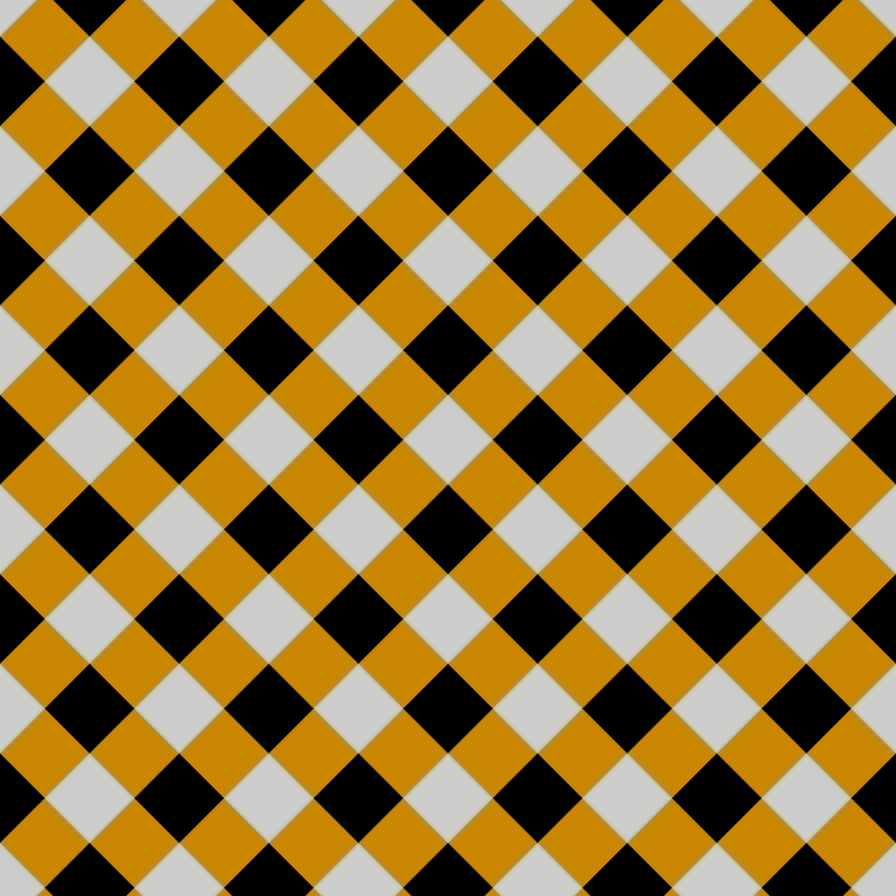
A three.js fragment shader for this pattern:

```glsl
// Diagonal gingham: black and pale grey diamonds alternate on a 10 by 10 lattice
// over an amber ground. Two crossing sets of stripes, as signed distances,
// give the diamonds; a thin muted seam softens each pale edge.

varying vec2 vUv;

const float REPEATS = 10.0;        // diamonds across and up
const float ROW_OFFSET = 0.0092;   // height of the lowest row of centres

const vec3 AMBER = vec3(0.79, 0.53, 0.005);
const vec3 BLACK = vec3(0.005, 0.0, 0.0);
const vec3 PALE  = vec3(0.80, 0.80, 0.793);
const vec3 SEAM  = vec3(0.70, 0.54, 0.21);
const vec3 CREAM = vec3(0.80, 0.77, 0.60);

// Signed distance to a stripe edge: positive in even stripes, negative in odd.
vec2 stripeDistance(vec2 p) {
  return 0.5 - abs(mod(p + 1.0, 2.0) - 1.0);
}

// Distance inside the overlap of two stripes.
float overlap(vec2 d) {
  return min(d.x, d.y);
}

// Blend from the ground through seam and cream to the pale fill.
vec3 paintPale(vec3 ground, float d) {
  vec3 color = mix(ground, SEAM, smoothstep(-0.0050, -0.0022, d));
  color = mix(color, CREAM, smoothstep(-0.0012, 0.0010, d));
  return mix(color, PALE, smoothstep(0.0010, 0.0038, d));
}

// Crisp fill with a narrow smooth edge.
vec3 paintBlack(vec3 ground, float d) {
  return mix(ground, BLACK, smoothstep(-0.0010, 0.0010, d));
}

void main() {
  // Lattice coordinates, then the two diagonal axes
  vec2 cell = (vUv - vec2(0.0, ROW_OFFSET)) * REPEATS;
  vec2 diagonal = vec2(cell.x + cell.y, cell.x - cell.y);

  // Stripe distances in canvas units
  vec2 stripes = stripeDistance(diagonal) / (REPEATS * sqrt(2.0));

  // Even crossings are pale, odd crossings black, the rest amber
  vec3 color = paintPale(AMBER, overlap(stripes));
  color = paintBlack(color, overlap(-stripes));

  gl_FragColor = vec4(color, 1.0);
}
```
